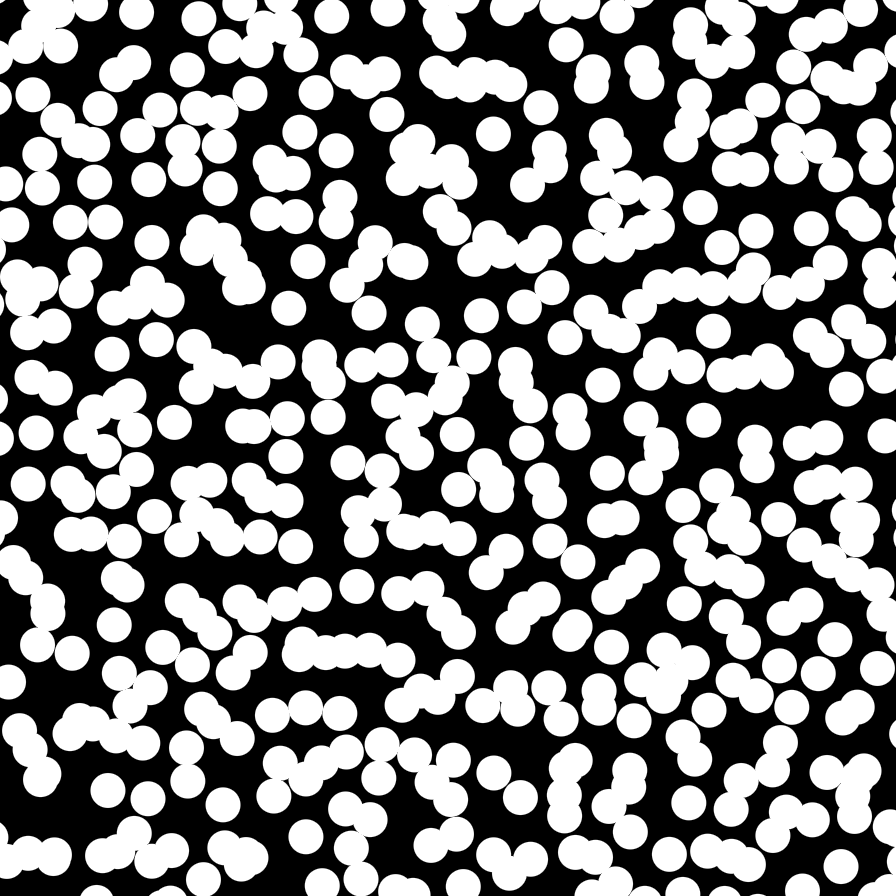
Give the GLSL for this pattern, as a Shadertoy shader.

```glsl
// Scattered white discs of one size on black, overlapping into clumps and chains.
// Each cell of a 22 x 22 grid holds one disc, placed by a hash anywhere in the
// cell; the nearest disc centre gives the signed distance to the union.

// Two pseudo-random values in 0..1 for a grid cell
vec2 hash2(vec2 cell) {
    vec3 p = fract(cell.xyx * vec3(0.1031, 0.1030, 0.0973));
    p += dot(p, p.yzx + 33.33);
    return fract((p.xx + p.yz) * p.zy);
}

// Distance from p to the closest disc centre, in cells
float nearestCentre(vec2 p) {
    vec2 home = floor(p);
    float nearest = 8.0;
    for (int y = -1; y <= 1; y++) {
        for (int x = -1; x <= 1; x++) {
            vec2 cell = home + vec2(x, y);
            vec2 centre = cell + hash2(cell + 57.0);
            nearest = min(nearest, distance(p, centre));
        }
    }
    return nearest;
}

void mainImage(out vec4 fragColor, in vec2 fragCoord) {
    const float cells = 22.0;
    const float radius = 0.0195; // fraction of the canvas

    float canvas = min(iResolution.x, iResolution.y);
    vec2 uv = fragCoord / canvas;
    float edge = nearestCentre(uv * cells) / cells - radius;

    // Blend over about one pixel so the rims stay crisp but smooth
    float disc = clamp(0.5 - edge * canvas / 1.1, 0.0, 1.0);
    fragColor = vec4(vec3(disc), 1.0);
}
```
